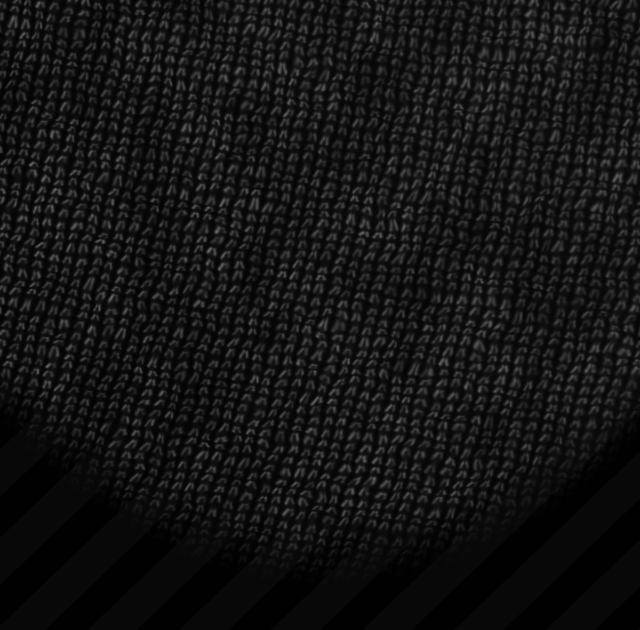
Give the GLSL for this texture, as a Shadertoy shader.

```glsl
const float TAU = 6.2831853;

float hash(vec2 p) {
    p = fract(p * vec2(0.1031, 0.1137));
    p += dot(p, p.yx + 33.33);
    return fract((p.x + p.y) * p.x * 17.0);
}

float valueNoise(vec2 p) {
    vec2 cell = floor(p), f = fract(p);
    f = f * f * (3.0 - 2.0 * f);
    float low = mix(hash(cell), hash(cell + vec2(1, 0)), f.x);
    float high = mix(hash(cell + vec2(0, 1)), hash(cell + vec2(1, 1)), f.x);
    return mix(low, high, f.y);
}

float segmentDistance(vec2 p, vec2 a, vec2 b) {
    vec2 ap = p - a, ab = b - a;
    return length(ap - ab * clamp(dot(ap, ab) / dot(ab, ab), 0.0, 1.0));
}

float softStrand(vec2 p, vec2 a, vec2 b, float width) {
    float d = segmentDistance(p, a, b) / width;
    return exp(-d * d);
}

// Curved wales lean to the right; courses fall gently across them
vec2 knitCoords(vec2 p) {
    float across = p.x - 0.38 * p.y + 0.08 * p.y * p.y + 0.07 * p.x * p.y;
    float along = p.y + 0.2 * p.x - 0.05 * p.x * p.x;
    vec2 knit = vec2(across / 0.0238, along / 0.0172);
    vec2 wobble = vec2(valueNoise(knit * 0.7), valueNoise(knit * 0.7 + 41.0));
    return knit + (wobble - 0.5) * vec2(0.4, 0.7);
}

// One loop: a long lit leg, a rounded crown and a shorter second leg
float stitch(vec2 knit, vec2 id, float softness) {
    vec2 jitter = vec2(hash(id + 31.0), hash(id + 63.0)) - 0.5;
    vec2 p = (knit - id - 0.5 - jitter * vec2(0.12, 0.2)) * vec2(1.38, 1.0);
    float width = mix(0.165, 0.195, softness);
    vec2 leftTop = vec2(-0.15, 0.15), rightTop = vec2(0.19, 0.16);
    float leftLeg = softStrand(p, vec2(-0.34, -0.24), leftTop, width);
    float crown = softStrand(p, leftTop, rightTop, width * 0.8);
    float rightLeg = softStrand(p, rightTop, vec2(0.32, -0.16), width);
    float leftGain = 0.6 + 0.65 * hash(id + 100.0);
    float rightGain = 0.45 + 0.65 * hash(id + 217.0);
    return max(max(leftLeg * leftGain, rightLeg * rightGain), crown * 0.62);
}

// Neighbouring courses overlap so that strands stay continuous
float loopField(vec2 knit, float softness) {
    vec2 id = floor(knit);
    float loops = 0.0;
    for (int course = -1; course <= 1; course++) {
        loops = max(loops, stitch(knit, id + vec2(0, course), softness));
    }
    return loops;
}

float fabricShade(vec2 p) {
    vec2 knit = knitCoords(p);
    float softness = smoothstep(0.25, 1.05, p.x * 0.7 + p.y * 0.45);
    float loops = loopField(knit, softness);
    float wale = 0.5 - 0.5 * cos(TAU * knit.x);
    float fibre = valueNoise(knit * vec2(4.0, 3.2));
    float patches = valueNoise(knit * vec2(0.42, 0.16) + 70.0);
    float shade = 0.018 + 0.032 * wale + 0.018 * softness;
    shade += loops * mix(0.205, 0.175, softness);
    shade *= (0.7 + 0.6 * fibre) * (0.76 + 0.48 * patches);
    return shade;
}

// Diagonal bands behind the cloth
float stripeShade(vec2 p, float pixel) {
    float period = 0.1455;
    float phase = fract((p.x - 1.04 * p.y + 0.007) / period);
    float edge = abs(phase - 0.27) - 0.27;
    float blur = 1.5 * pixel / period;
    return mix(0.002, 0.032, 1.0 - smoothstep(-blur, blur, edge));
}

// Rounded lower boundary that sinks into shadow
float clothMask(vec2 p) {
    float offset = p.x - 0.52;
    float boundary = 0.075 + 0.95 * offset * offset;
    return smoothstep(-0.02, 0.13, p.y - boundary);
}

void mainImage(out vec4 fragColor, in vec2 fragCoord) {
    vec2 p = fragCoord / iResolution.y;
    float pixel = 1.0 / iResolution.y;
    float shade = mix(stripeShade(p, pixel), fabricShade(p), clothMask(p));
    fragColor = vec4(vec3(shade), 1.0);
}
```
